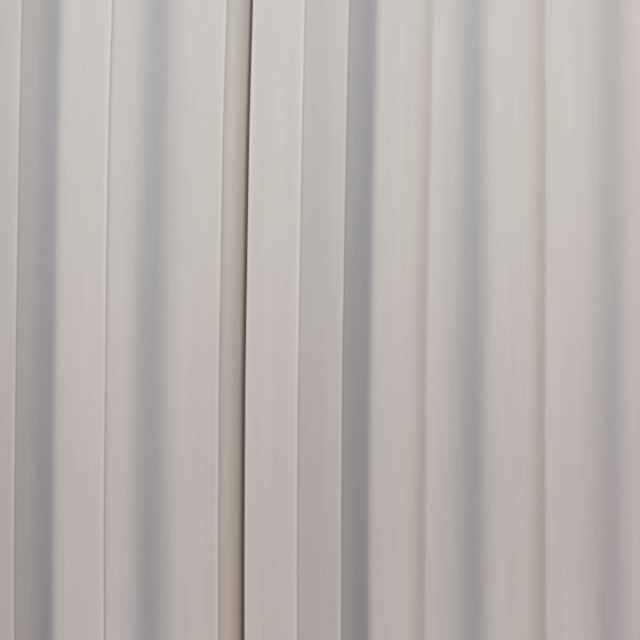
Give the GLSL for this texture, as a Shadertoy shader.

```glsl
float hash(vec2 p) {
    return fract(sin(dot(p, vec2(127.1, 311.7))) * 43758.5453);
}

float noise(vec2 p) {
    vec2 i = floor(p), f = fract(p);
    f = f * f * (3.0 - 2.0 * f);
    return mix(mix(hash(i), hash(i + vec2(1, 0)), f.x),
               mix(hash(i + vec2(0, 1)), hash(i + vec2(1, 1)), f.x), f.y);
}

// Bell-shaped shadow with a separate width on each side
float crease(float d, float left, float right) {
    float w = max(d < 0.0 ? left : right, 1.0 / iResolution.x);
    return exp(-d * d / (w * w));
}

// Rounded folds: position, left width, right width, depth
const vec4 FOLDS[8] = vec4[8](
    vec4(0.088, 0.030, 0.010, 0.17), vec4(0.246, 0.028, 0.030, 0.15),
    vec4(0.392, 0.024, 0.002, 0.20), vec4(0.583, 0.026, 0.008, 0.17),
    vec4(0.674, 0.016, 0.004, 0.10), vec4(0.741, 0.028, 0.020, 0.14),
    vec4(0.849, 0.016, 0.004, 0.11), vec4(0.957, 0.032, 0.022, 0.10));

// Pressed edges: position, width of the shade on the right, depth
const vec3 EDGES[5] = vec3[5](
    vec3(0.036, 0.045, 0.08), vec3(0.176, 0.004, 0.06),
    vec3(0.355, 0.008, 0.08), vec3(0.478, 0.080, 0.07),
    vec3(0.547, 0.035, 0.11));

void mainImage(out vec4 fragColor, in vec2 fragCoord) {
    vec2 uv = fragCoord / iResolution.xy;

    // Folds drift left toward the hem, except on the right side
    float lean = 0.013 * (1.0 - uv.y * uv.y) * (1.0 - smoothstep(0.66, 0.75, uv.x));
    float x = uv.x + lean + 0.0015 * (noise(vec2(uv.x * 6.0, uv.y * 5.0)) - 0.5);

    // Cloth, lit from above
    vec3 cloth = mix(vec3(0.725, 0.690, 0.675), vec3(0.805, 0.785, 0.765),
                     smoothstep(0.0, 1.05, uv.y));
    cloth *= 1.0 - 0.06 * (1.0 - smoothstep(0.0, 0.12, uv.x));
    cloth -= vec3(0.0, 0.010, 0.006) * smoothstep(0.85, 1.0, uv.x);

    // Rounded folds: broad ones shade cool, tight ones warm
    vec3 shade = vec3(0.0);
    for (int i = 0; i < 8; i++) {
        vec4 f = FOLDS[i];
        vec3 tint = mix(vec3(0.85, 1.0, 1.25), vec3(1.10, 1.0, 0.80),
                        smoothstep(0.004, 0.008, f.z));
        shade += tint * f.w * crease(x - f.x, f.y, f.z);
    }

    // Pressed edges with a fine line and a thin catch of light
    for (int i = 0; i < 5; i++) {
        vec3 e = EDGES[i];
        float d = x - e.x;
        shade += e.z * crease(d, 0.0015, e.y);
        shade += 0.06 * crease(d, 0.0015, 0.0015);
        shade -= 0.04 * crease(d + 0.004, 0.003, 0.002);
    }
    cloth *= 1.0 - shade * (1.12 - 0.25 * uv.y);

    // Dark gap beside the overlapping panel
    float gap = x - 0.3935;
    cloth *= 1.0 - 0.50 * crease(gap, mix(0.006, 0.0035, uv.y), 0.0012);
    cloth *= 1.0 + 0.04 * crease(gap - 0.004, 0.002, 0.003);

    // Long streaks and fine weave
    cloth += 0.016 * (noise(vec2(x * 70.0, uv.y * 2.5)) - 0.5);
    cloth += 0.012 * (noise(vec2(x * 260.0, uv.y * 18.0)) - 0.5);
    cloth += 0.008 * (noise(uv * vec2(200.0, 300.0)) - 0.5);

    fragColor = vec4(cloth, 1.0);
}
```
